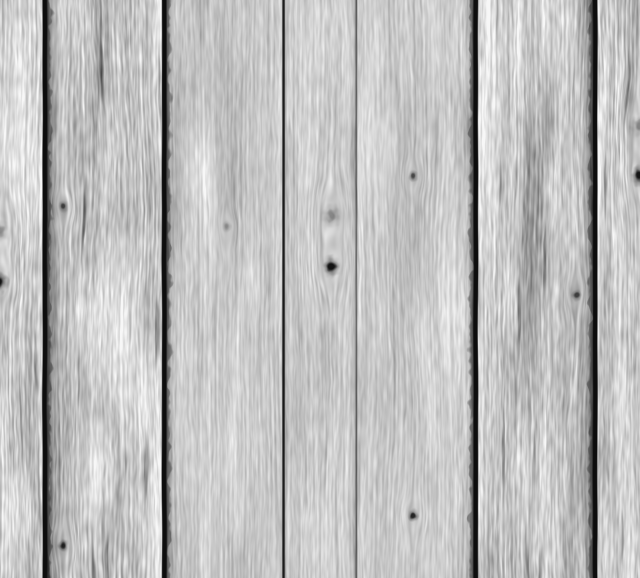
Give the GLSL for this texture, as a WebGL 1 fragment shader.

```glsl
precision highp float;
uniform vec2 u_resolution;

vec2 gradientAt(vec2 cell) {
  vec2 h = vec2(dot(cell, vec2(127.1, 311.7)), dot(cell, vec2(269.5, 183.3)));
  return fract(sin(h) * 43758.5) * 2.0 - 1.0;
}

float noise(vec2 p) {
  vec2 c = floor(p), f = p - c;
  vec2 u = f * f * f * (f * (f * 6.0 - 15.0) + 10.0);
  vec2 e = vec2(0.0, 1.0);
  float low = mix(dot(gradientAt(c), f), dot(gradientAt(c + e.yx), f - e.yx), u.x);
  float high = mix(dot(gradientAt(c + e), f - e), dot(gradientAt(c + 1.0), f - 1.0), u.x);
  return mix(low, high, u.y);
}

// Darkness of one knot; also pushes the grain aside around it.
float knot(vec2 p, vec2 center, float radius, inout vec2 grainPos) {
  vec2 d = p - center;
  vec2 reach = d / (radius * vec2(2.6, 4.5));
  grainPos.x -= d.x * 0.75 * exp(-dot(reach, reach));
  float r = length(d * vec2(1.0, 0.8)) / radius;
  r += 0.5 * noise(p * 110.0);
  float core = 1.0 - smoothstep(0.2, 0.85, r);
  float halo = 1.0 - smoothstep(0.5, 1.5, r);
  return 0.55 * core + 0.35 * halo;
}

void main() {
  vec2 p = gl_FragCoord.xy / u_resolution.x;
  float px = 1.0 / u_resolution.x;
  float side = p.x < 0.5 ? -1.0 : 1.0;
  float m = abs(p.x - 0.5);
  float board = side * floor(max((m - 0.057) / 0.1865 + 1.0, 0.0));
  float worn = smoothstep(0.2, 0.27, m);
  vec2 seed = vec2(board * 17.3, board * 9.7);

  // Knots: one or two per board
  vec2 grainPos = p;
  float knots = 0.0;
  for (int i = 0; i < 7; i++) {
    float n = float(i) - 3.0;
    float wave = cos(2.1 * n);
    float group = mod(n, 3.0);
    vec2 center = vec2(0.5 + 0.5 * sign(n) * smoothstep(0.0, 2.8, abs(n)) + 0.018 * (1.0 - min(abs(n), 1.0)),
                       0.541 + 0.099 * sin(2.645 * n - 0.58));
    float radius = 0.0075 + 0.003 * wave;
    float strength = n == -1.0 ? 0.3 : 0.8 + 0.2 * wave;
    knots = max(knots, strength * knot(p, center, radius, grainPos));
    if (group < 1.5) {
      center.y += group < 0.5 ? -0.13 * group + 0.08 : -0.53;
      float faint = group < 0.5 ? 0.4 : 0.9;
      knots = max(knots, faint * knot(p, center, radius * 1.1, grainPos));
    }
  }

  // Wood grain: bent growth lines, fibres and weathered patches
  vec2 g = grainPos;
  g.x += 0.012 * noise(p * vec2(9.0, 3.0) + seed) + 0.0015 * noise(p * vec2(40.0, 22.0));
  float lines = sin(6.2832 * (g.x * 145.0 + 1.5 * noise(g * vec2(30.0, 2.0) + seed)));
  float lineFade = 0.5 + noise(p * vec2(18.0, 4.0) + seed + 5.0);
  float fibre = noise(g * vec2(190.0, 7.0) + seed);
  float fine = noise(g * vec2(310.0, 38.0) + seed);
  float streak = noise(g * vec2(42.0, 2.2) + seed + 3.0);
  float patches = noise(p * vec2(13.0, 2.6) + seed + 11.0);
  float contrast = mix(0.85, 1.4, worn);
  float tone = mix(0.79, 0.765, worn);
  tone += contrast * (0.045 * lines * lineFade + 0.16 * fibre + 0.13 * fine);
  tone += contrast * (0.11 * streak + 0.15 * patches);

  // Open cracks and rubbed spots on the weathered boards
  float crack = smoothstep(0.24, 0.5, noise(g * vec2(95.0, 5.0) + seed + 23.0));
  float rubbed = smoothstep(0.1, 0.45, noise(p * vec2(24.0, 5.0) + seed + 31.0));
  tone -= crack * mix(0.08, 0.26, worn);
  tone += rubbed * 0.07;
  tone *= 1.0 - knots;

  // Seams: dark gap, chipped shadow inward, bright rim outward
  for (int i = 0; i < 3; i++) {
    float fi = float(i);
    float wide = min(fi, 1.0);
    float drift = noise(vec2(p.y * 9.0, fi * 7.0 + side)) * 0.0016;
    float d = m - 0.057 - 0.1865 * fi + drift * wide;
    float halfGap = mix(side < 0.0 ? 0.0019 : 0.0011, 0.0036, wide);
    float depth = mix(side < 0.0 ? 0.93 : 0.6, 1.0, wide);
    float inward = max(-d - halfGap, 0.0);
    float outward = max(d - halfGap, 0.0);
    float inner = step(d, 0.0);
    float shadowWidth = mix(0.003, fi > 1.5 ? 0.011 : 0.005, wide);
    float shadow = inner * exp(-inward / shadowWidth) * mix(0.2, 0.5, wide);
    float ragged = 0.005 + 0.011 * noise(vec2(p.y * 38.0, fi * 5.0 + side * 3.0))
                 + 0.006 * noise(p * vec2(120.0, 90.0));
    float chip = inner * wide * (1.0 - smoothstep(ragged - 0.002, ragged + 0.002, inward));
    tone *= (1.0 - shadow) * (1.0 - 0.33 * chip);
    float rimWear = 0.7 + noise(vec2(p.y * 14.0, fi + side * 6.0));
    tone += (1.0 - inner) * wide * 0.16 * rimWear * exp(-outward / 0.006);
    float gap = 1.0 - smoothstep(halfGap - px, halfGap + px, abs(d));
    tone = mix(tone, 0.05, gap * depth);
  }

  gl_FragColor = vec4(vec3(clamp(tone, 0.03, 0.97)), 1.0);
}
```
